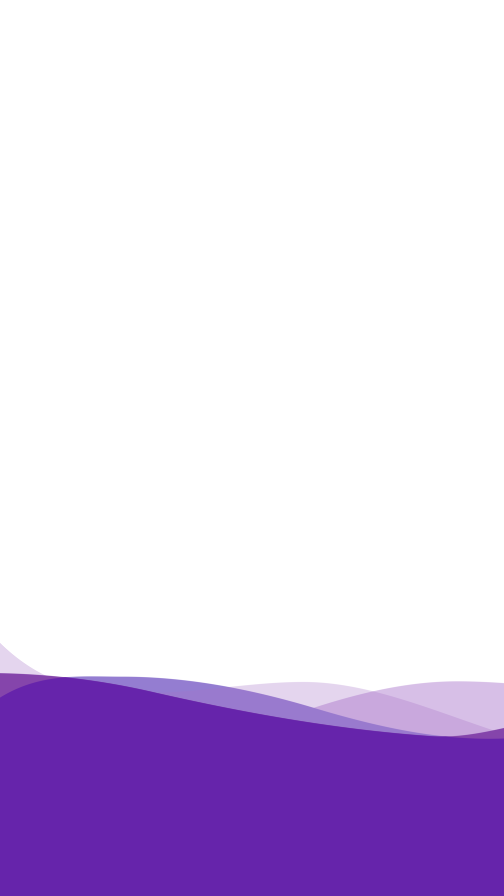
This background is drawn by a Shadertoy shader. Its source:

```glsl
const vec3 SKY = vec3(1.0);
const vec3 ORCHID = vec3(0.845, 0.75, 0.905);
const vec3 PERIWINKLE = vec3(0.58, 0.49, 0.82);
const vec3 VEIL = vec3(0.65, 0.45, 0.78);
const vec3 PLUM = vec3(0.52, 0.27, 0.67);
const vec3 VIOLET = vec3(0.40, 0.14, 0.67);
const float VEIL_OPACITY = 0.3;

// Cubic segment between two knots, each holding (x, height, slope)
float segment(float x, vec3 a, vec3 b) {
    float span = b.x - a.x;
    float t = clamp((x - a.x) / span, 0.0, 1.0);
    float s = 1.0 - t;
    float ease = t * t * (3.0 - 2.0 * t);
    return mix(a.y, b.y, ease) + span * t * s * (a.z * s - b.z * t);
}

// Smooth crest line through four knots
float crest(float x, vec3 a, vec3 b, vec3 c, vec3 d) {
    if (x < b.x) return segment(x, a, b);
    if (x < c.x) return segment(x, b, c);
    return segment(x, c, d);
}

// Antialiased coverage of the area under a crest
float below(float height, float y) {
    float pixel = 1.0 / iResolution.y;
    return smoothstep(-0.7 * pixel, 0.7 * pixel, height - y);
}

void mainImage(out vec4 fragColor, in vec2 fragCoord) {
    vec2 uv = fragCoord / iResolution.xy;

    // Crest heights
    float veil = crest(uv.x, vec3(0.0, 0.2826, -0.551), vec3(0.289, 0.2266, 0.0),
                       vec3(0.602, 0.2389, 0.0), vec3(1.0, 0.181, -0.18));
    float orchid = crest(uv.x, vec3(0.0, 0.1016, 0.169), vec3(0.613, 0.2083, 0.186),
                         vec3(0.907, 0.2396, 0.0), vec3(1.0, 0.2376, -0.039));
    float periwinkle = crest(uv.x, vec3(0.0, 0.2214, 0.349), vec3(0.243, 0.2448, 0.0),
                             vec3(0.625, 0.2096, -0.169), vec3(1.0, 0.1758, 0.0225));
    float plum = crest(uv.x, vec3(0.0, 0.2487, -0.011), vec3(0.301, 0.2279, -0.129),
                       vec3(0.856, 0.1784, -0.039), vec3(1.0, 0.1875, 0.124));

    // Layers from back to front
    vec3 color = SKY;
    color = mix(color, ORCHID, below(orchid, uv.y));
    color = mix(color, PERIWINKLE, below(periwinkle, uv.y));
    color = mix(color, VEIL, VEIL_OPACITY * below(veil, uv.y));
    color = mix(color, PLUM, below(plum, uv.y));

    // Solid body where the two front waves overlap
    color = mix(color, VIOLET, below(min(periwinkle, plum), uv.y));

    fragColor = vec4(color, 1.0);
}
```
